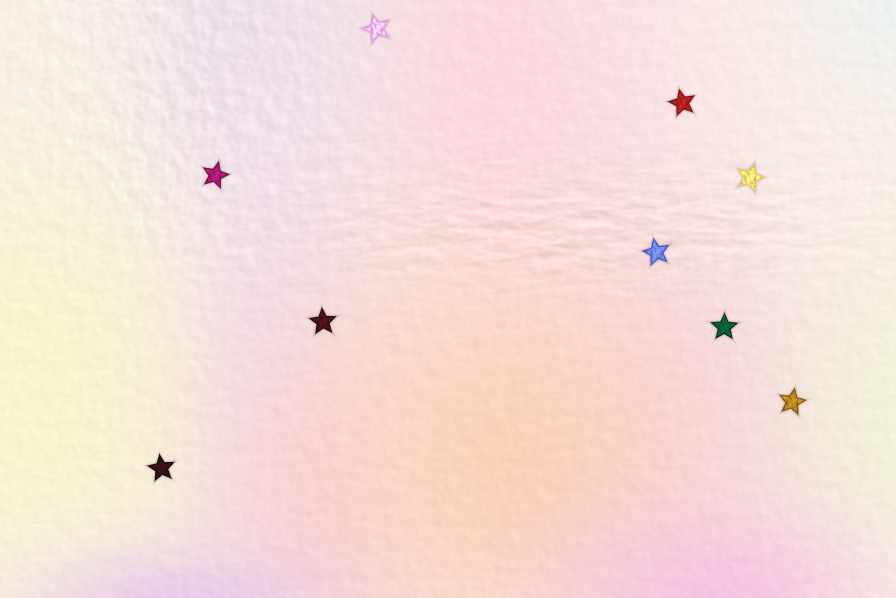
Give the GLSL for this background, as a Shadertoy shader.

```glsl
const float PI = 3.14159265;
const int STAR_COUNT = 9;
const int LEFT_STARS = 4;
const vec3 STAR_COLOURS[9] = vec3[9](
    vec3(0.22, 0.07, 0.09), vec3(0.30, 0.08, 0.08), vec3(0.68, 0.10, 0.48),
    vec3(0.97, 0.78, 0.96), vec3(0.74, 0.54, 0.12), vec3(0.06, 0.37, 0.22),
    vec3(0.45, 0.55, 0.90), vec3(0.97, 0.91, 0.48), vec3(0.70, 0.13, 0.11));

vec2 hashGradient(vec2 cell) {
    vec3 h = fract(cell.xyx * vec3(0.1031, 0.1030, 0.0973));
    h += dot(h, h.yzx + 33.33);
    float angle = 2.0 * PI * fract((h.x + h.y) * h.z);
    return vec2(cos(angle), sin(angle));
}

// Gradient noise, roughly -0.7 to 0.7
float gradientNoise(vec2 p) {
    vec2 i = floor(p), f = fract(p);
    vec2 u = f * f * f * (f * (f * 6.0 - 15.0) + 10.0);
    float a = dot(hashGradient(i), f);
    float b = dot(hashGradient(i + vec2(1, 0)), f - vec2(1, 0));
    float c = dot(hashGradient(i + vec2(0, 1)), f - vec2(0, 1));
    float d = dot(hashGradient(i + vec2(1, 1)), f - vec2(1, 1));
    return mix(mix(a, b, u.x), mix(c, d, u.x), u.y);
}

float fbm(vec2 p) {
    float sum = 0.0, amplitude = 0.5;
    for (int i = 0; i < 4; i++) {
        sum += amplitude * gradientNoise(p);
        p = mat2(1.6, 0.5, -0.5, 1.6) * p + 7.3;
        amplitude *= 0.6;
    }
    return sum;
}

float softSpot(vec2 p, vec2 centre, vec2 size) {
    vec2 d = (p - centre) / size;
    return exp(-dot(d, d));
}

vec3 tint(vec3 colour, vec2 p, vec2 centre, vec2 size, vec3 glow) {
    return mix(colour, glow, softSpot(p, centre, size));
}

// Soft pastel reflections
vec3 pearlGradient(vec2 p) {
    vec3 c = vec3(0.975, 0.938, 0.91);
    c = tint(c, p, vec2(0.05, 0.35), vec2(0.45, 0.38), vec3(0.97, 0.96, 0.81));
    c = tint(c, p, vec2(1.50, 0.30), vec2(0.28, 0.24), vec3(0.945, 0.955, 0.85));
    c = tint(c, p, vec2(1.50, 1.00), vec2(0.16, 0.15), vec3(0.93, 0.95, 0.94));
    c = tint(c, p, vec2(0.83, 0.88), vec2(0.33, 0.48), vec3(0.985, 0.85, 0.885));
    c = tint(c, p, vec2(0.42, 0.93), vec2(0.18, 0.28), vec3(0.915, 0.88, 0.915));
    c = tint(c, p, vec2(0.46, 0.50), vec2(0.14, 0.50), vec3(0.95, 0.88, 0.93));
    c = tint(c, p, vec2(1.10, 0.30), vec2(0.24, 0.35), vec3(0.96, 0.84, 0.89));
    c = tint(c, p, vec2(0.54, 0.15), vec2(0.20, 0.36), vec3(0.965, 0.825, 0.86));
    c = tint(c, p, vec2(0.86, 0.22), vec2(0.32, 0.35), vec3(0.975, 0.825, 0.73));
    c = tint(c, p, vec2(1.20, 0.00), vec2(0.25, 0.14), vec3(0.96, 0.77, 0.88));
    return tint(c, p, vec2(0.30, -0.02), vec2(0.24, 0.10), vec3(0.91, 0.79, 0.91));
}

// Embossed light on a wrinkled surface
float relief(vec2 p, vec2 frequency, vec2 lightStep) {
    return fbm(p * frequency) - fbm((p + lightStep) * frequency);
}

float foilLight(vec2 p) {
    float creaseZone = softSpot(p, vec2(0.95, 0.62), vec2(0.42, 0.09));
    float lumpZone = softSpot(p, vec2(0.30, 0.85), vec2(0.24, 0.28));
    float creases = relief(p, vec2(13.0, 48.0), vec2(0.001, 0.006));
    float lumps = relief(p, vec2(38.0, 30.0), vec2(0.005, 0.005));
    float grain = gradientNoise(p * vec2(140.0, 170.0));
    return creases * (0.025 + 0.14 * creaseZone)
         + lumps * (0.045 + 0.08 * lumpZone) + 0.008 * grain;
}

// Five-pointed star, negative inside
float starDistance(vec2 p, float radius, float innerRatio) {
    float sector = PI / 5.0;
    float angle = mod(atan(p.x, p.y) + sector, 2.0 * sector) - sector;
    vec2 folded = length(p) * vec2(sin(abs(angle)), cos(angle));
    vec2 tip = vec2(0.0, radius);
    vec2 edge = radius * innerRatio * vec2(sin(sector), cos(sector)) - tip;
    return dot(folded - tip, normalize(vec2(-edge.y, edge.x)));
}

vec2 scatter(float k, vec2 corner, vec2 extent, float start, float stride) {
    return corner + extent * vec2(fract(start + stride * k), k);
}

vec3 drawStar(vec3 background, vec2 p, vec3 colour, float turn, float pixel) {
    vec2 q = mat2(cos(turn), -sin(turn), sin(turn), cos(turn)) * p;
    float d = starDistance(q, 0.0245, 0.47);
    float shadow = smoothstep(0.004, -0.003, d - 0.001);
    float glitter = gradientNoise(p * 190.0) + 0.5 * gradientNoise(p * 390.0 + 5.0);
    vec3 face = colour * (1.0 + 0.35 * glitter);
    vec3 rim = colour * colour * colour;
    face = mix(face, rim, 0.7 * smoothstep(-0.003, -0.0005, d));
    vec3 result = background * (1.0 - 0.2 * shadow);
    return mix(result, face, smoothstep(0.7 * pixel, -0.7 * pixel, d));
}

void mainImage(out vec4 fragColor, in vec2 fragCoord) {
    float pixel = 1.0 / iResolution.y;
    vec2 p = fragCoord * pixel;
    vec2 warp = 0.012 * vec2(fbm(p * 9.0), fbm(p * 9.0 + 20.0));
    vec3 colour = pearlGradient(p + warp) + foilLight(p);

    // Two loose columns of confetti
    for (int i = 0; i < STAR_COUNT; i++) {
        float k = float(i);
        vec2 centre = i < LEFT_STARS
            ? scatter(k, vec2(0.27, 0.217), vec2(0.45, 0.245), 0.0, 0.6)
            : scatter(k - float(LEFT_STARS), vec2(1.06, 0.328), vec2(0.27, 0.125), 0.98, -0.42);
        colour = drawStar(colour, p - centre, STAR_COLOURS[i], 0.3 * sin(k * 2.4 + 0.5), pixel);
    }
    fragColor = vec4(clamp(colour, 0.0, 1.0), 1.0);
}
```
